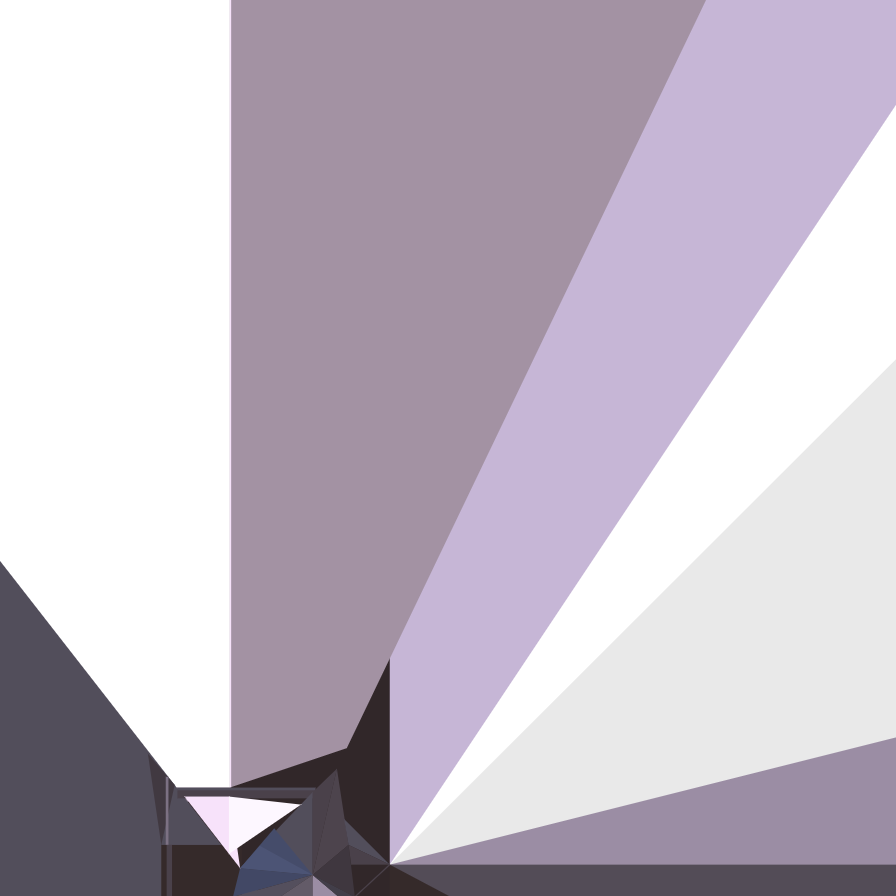
Give the GLSL for this background, as a WebGL 1 fragment shader.

```glsl
precision highp float;
uniform vec2 u_resolution;

const vec3 WHITE = vec3(1.0);
const vec3 SILVER = vec3(0.914);
const vec3 MAUVE = vec3(0.639, 0.573, 0.639);
const vec3 LILAC = vec3(0.776, 0.714, 0.839);
const vec3 PURPLE = vec3(0.608, 0.553, 0.643);
const vec3 SLATE = vec3(0.322, 0.304, 0.358);
const vec3 PLUM = vec3(0.325, 0.298, 0.34);
const vec3 UMBER = vec3(0.192, 0.153, 0.162);
const vec3 BROWN = vec3(0.208, 0.163, 0.163);
const vec3 DUSK = vec3(0.29, 0.255, 0.29);
const vec3 BLUE = vec3(0.3, 0.33, 0.46);
const vec3 BLUSH = vec3(0.97, 0.885, 0.98);
const vec3 PEARL = vec3(0.992, 0.969, 1.0);

// Signed distance to the line a-b, positive on its left
float side(vec2 p, vec2 a, vec2 b) {
  vec2 d = normalize(b - a);
  vec2 q = p - a;
  return d.x * q.y - d.y * q.x;
}

// Positive inside the triangle, for either winding
float triangle(vec2 p, vec2 a, vec2 b, vec2 c) {
  vec3 d = sign(side(c, a, b)) * vec3(side(p, a, b), side(p, b, c), side(p, c, a));
  return min(d.x, min(d.y, d.z));
}

// Positive inside the box between two corners
float box(vec2 p, vec2 low, vec2 high) {
  vec2 d = min(p - low, high - p);
  return min(d.x, d.y);
}

vec3 paint(vec3 base, vec3 tint, float d, float px) {
  return mix(base, tint, clamp(d / px + 0.5, 0.0, 1.0));
}

// Large rays spreading from the hub
vec3 rays(vec2 p, vec2 hub, float px) {
  vec3 col = LILAC;
  col = paint(col, WHITE, -side(p, hub, vec2(1.0, 0.883)), px);
  col = paint(col, SILVER, -side(p, hub, vec2(1.0, 0.599)), px);
  col = paint(col, PURPLE, -side(p, hub, vec2(1.0, 0.177)), px);
  col = paint(col, PLUM, hub.y - p.y, px);
  return paint(col, BROWN, triangle(p, hub, vec2(0.396, -0.001), vec2(0.503, -0.001)), px);
}

// Broad planes on the left and above
vec3 planes(vec3 col, vec2 p, float hubX, float px) {
  vec2 corner = vec2(0.2565, 0.121);
  vec2 notch = vec2(0.387, 0.165);
  col = paint(col, UMBER, hubX - p.x, px);
  float mauve = min(side(p, notch, vec2(0.788, 1.0)), side(p, corner, notch));
  col = paint(col, MAUVE, mauve, px);
  col = paint(col, WHITE, min(corner.x - p.x, p.y - corner.y), px);
  col = paint(col, BLUSH, box(p, corner, vec2(corner.x + 0.0015, 1.1)), px);
  return paint(col, SLATE, -side(p, vec2(0.0, 0.374), vec2(0.198, 0.12)), px);
}

// Small shards left of the gem
vec3 shards(vec3 col, vec2 p, float px) {
  col = paint(col, DUSK, box(p, vec2(0.198, 0.109), vec2(0.352, 0.12)), px);
  col = paint(col, SLATE, box(p, vec2(0.198, 0.118), vec2(0.352, 0.121)), px);
  col = paint(col, DUSK * 0.88, triangle(p, vec2(0.165, 0.159), vec2(0.195, 0.124), vec2(0.18, 0.057)), px);
  col = paint(col, PURPLE * 0.8, box(p, vec2(0.185, 0.057), vec2(0.188, 0.133)), px);
  col = paint(col, BROWN, box(p, vec2(0.18, -0.01), vec2(0.27, 0.057)), px);
  return paint(col, DUSK, box(p, vec2(0.186, -0.01), vec2(0.192, 0.057)), px);
}

// Faceted gem around its core
vec3 gem(vec3 col, vec2 p, vec2 hub, float px) {
  vec2 core = vec2(0.349, 0.0235);
  vec2 tip = vec2(0.268, 0.031);
  vec2 crown = vec2(0.349, 0.116);
  vec2 ridge = vec2(0.306, 0.0755);
  vec2 peak = vec2(0.376, 0.142);
  vec2 flank = vec2(0.389, 0.057);
  vec2 foot = vec2(0.396, -0.001);
  vec2 base = vec2(0.378, -0.001);
  vec2 heel = vec2(0.26, -0.001);
  vec2 sole = vec2(0.3125, -0.001);

  col = paint(col, SLATE, triangle(p, tip, crown, core), px);
  col = paint(col, BLUE * 0.9, triangle(p, tip, ridge, core), px);
  col = paint(col, BLUE, triangle(p, tip, vec2(0.29, 0.056), core), px);
  col = paint(col, BLUE * 0.86, triangle(p, tip, heel, core), px);
  col = paint(col, SLATE * 1.02, triangle(p, heel, sole, core), px);
  col = paint(col, PLUM * 1.2, triangle(p, sole, vec2(core.x, -0.001), core), px);
  col = paint(col, PURPLE, triangle(p, vec2(core.x, -0.001), base, core), px);
  col = paint(col, DUSK, triangle(p, crown, peak, core), px);
  col = paint(col, DUSK * 1.04, triangle(p, peak, flank, core), px);
  col = paint(col, DUSK * 0.85, triangle(p, flank, foot, core), px);
  col = paint(col, SLATE * 0.8, triangle(p, foot, base, core), px);

  // Wedge joining the gem to the hub
  col = paint(col, SLATE, triangle(p, vec2(0.384, 0.086), hub, flank), px);
  col = paint(col, DUSK, triangle(p, flank, hub, vec2(0.392, 0.035)), px);
  col = paint(col, DUSK, min(0.0007 - abs(side(p, foot, hub)), min(hub.x - p.x, p.x - foot.x)), px);

  // Bright table facet in two tones
  float table = triangle(p, vec2(0.206, 0.111), vec2(0.2565, 0.111), tip);
  col = paint(col, BLUSH, table, px);
  return paint(col, PEARL, triangle(p, vec2(0.2555, 0.111), vec2(0.336, 0.102), vec2(0.2555, 0.047)), px);
}

void main() {
  vec2 p = gl_FragCoord.xy / u_resolution;
  float px = 1.0 / min(u_resolution.x, u_resolution.y);
  vec2 hub = vec2(0.435, 0.035);
  vec3 col = rays(p, hub, px);
  col = planes(col, p, hub.x, px);
  col = shards(col, p, px);
  col = gem(col, p, hub, px);
  gl_FragColor = vec4(col, 1.0);
}
```
